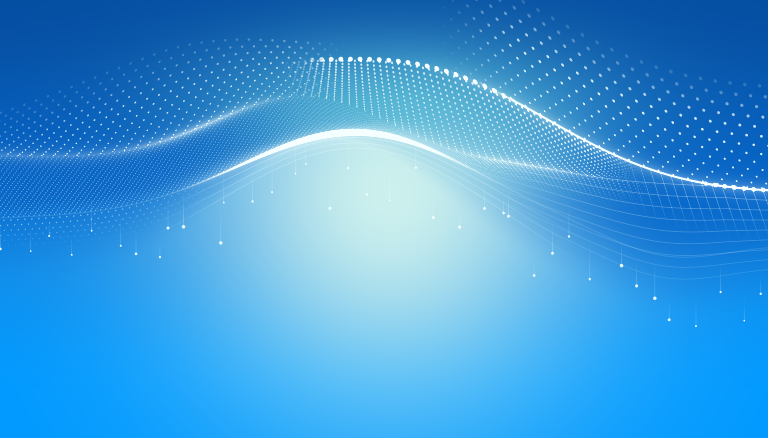
A Shadertoy shader for this background:

```glsl
// Flowing waves of white dots and fine lines over a blue gradient with a pale central glow.

float aspect, pixel;

float bump(float x, float center, float width) {
    float d = (x - center) / width;
    return exp(-d * d);
}

float hash(float n) { return fract(sin(n * 91.73) * 4375.85); }

// Wave profiles: height for a horizontal position from 0 to 1
float mainWave(float x) {
    return 0.44 + 0.256 * bump(x, 0.465, 0.24) + 0.056 * bump(x, 0.0, 0.25)
         - 0.04 * bump(x, 0.87, 0.1);
}

float innerWave(float x) {
    return 0.645 - 0.075 * x + 0.165 * bump(x, 0.4, 0.17) + 0.02 * bump(x, 0.68, 0.1);
}

float crestWave(float x) {
    float d = abs(x - 0.46) / (x < 0.46 ? 0.42 : 0.31);
    return 0.56 + 0.305 * exp(-pow(d, 2.5));
}

// Coverage of a shape from its distance and radius
float cover(float d, float r) { return clamp((r - d) / pixel + 0.5, 0.0, 1.0); }

float window(float x, float a, float b, float soft) {
    return smoothstep(a - soft, a + soft, x) * (1.0 - smoothstep(b - soft, b + soft, x));
}

// Line that follows a wave; slope-corrected so its width stays even
float curveLine(float d, float width) {
    return cover(abs(d) / sqrt(1.0 + pow(dFdx(d) / pixel, 2.0)), width);
}

// Grid of dots between two heights; rows crowd toward the lower one as power grows
float dotSheet(vec2 uv, float low, float high, vec2 count, float lean, float power, vec2 radius) {
    float span = max(high - low, 0.001);
    float v = (uv.y - low) / span;
    if (v <= 0.0 || v >= 1.0) return 0.0;
    float t = pow(v, 1.0 / power);
    vec2 cell = fract(vec2((uv.x - lean * v) * count.x, t * count.y)) - 0.5;
    float dv = cell.y / count.y * power * pow(t, power - 1.0);
    vec2 offset = vec2((cell.x / count.x + lean * dv) * aspect, dv * span);
    return cover(length(offset), mix(radius.x, radius.y, v));
}

void mainImage(out vec4 fragColor, in vec2 fragCoord) {
    vec2 uv = fragCoord / iResolution.xy;
    float x = uv.x, y = uv.y;
    aspect = iResolution.x / iResolution.y;
    pixel = 1.0 / iResolution.y;
    float wave = mainWave(x), inner = innerWave(x), crest = crestWave(x);

    // Lower field with its pale glow
    vec3 lower = mix(vec3(0.0, 0.60, 1.0), vec3(0.07, 0.52, 0.88), smoothstep(0.1, 0.55, y));
    lower = mix(lower, vec3(0.80, 0.94, 0.93), bump(x, 0.51, 0.27) * bump(y, 0.56, 0.5));

    // Upper field: deep blue with a teal haze around the crest
    vec3 upper = mix(vec3(0.02, 0.40, 0.79), vec3(0.02, 0.31, 0.64), smoothstep(0.5, 1.0, y));
    upper = mix(upper, vec3(0.40, 0.79, 0.86), 0.8 * bump(x, 0.52, 0.25) * bump(y, 0.75, 0.17));
    upper = mix(upper, vec3(0.62, 0.87, 0.90), 0.6 * bump(x, 0.62, 0.13) * bump(y, 0.62, 0.12));

    float soft = mix(0.16, 0.008, bump(x, 0.41, 0.17));
    vec3 color = mix(lower, upper, smoothstep(-soft, soft, y - wave));

    // Shaded ribbon on the left
    float ribbon = smoothstep(-0.01, 0.04, y - wave) * smoothstep(-0.01, 0.025, inner - y);
    color = mix(color, vec3(0.02, 0.38, 0.76), 0.55 * ribbon * (1.0 - smoothstep(0.15, 0.4, x)));

    // Dotted sheets
    float ink = 0.0;
    ink += 0.45 * dotSheet(uv, wave, inner, vec2(150, 30), 0.06, 1.0, vec2(0.0013, 0.001))
         * (1.0 - smoothstep(0.3, 0.65, x));
    ink += 0.5 * dotSheet(uv, wave - 0.08, wave, vec2(110, 7), 0.03, 1.0, vec2(0.001, 0.0016))
         * (1.0 - smoothstep(0.12, 0.33, x)) * smoothstep(-0.09, -0.01, y - wave);
    float leftTop = crest + 0.10 - 0.06 * smoothstep(0.2, 0.45, x);
    ink += 0.85 * dotSheet(uv, inner, leftTop, vec2(65, 15), 0.09, 1.5, vec2(0.0014, 0.0028))
         * (1.0 - smoothstep(0.36, 0.46, x)) * (1.0 - 0.8 * smoothstep(-0.03, 0.09, y - crest));
    ink += 0.8 * dotSheet(uv, inner, crest, vec2(100, 19), -0.25 * (x - 0.45), 1.4, vec2(0.0013, 0.003))
         * window(x, 0.4, 0.8, 0.04);
    ink += 0.5 * dotSheet(uv, wave, inner, vec2(150, 24), -0.04, 1.0, vec2(0.0008, 0.0014))
         * window(x, 0.6, 0.83, 0.04) * smoothstep(0.07, 0.0, inner - y);
    ink += 0.9 * dotSheet(uv, crest, crest + 0.25, vec2(52, 13), 0.12, 1.3, vec2(0.0018, 0.0042))
         * smoothstep(0.56, 0.7, x) * (1.0 - 0.85 * smoothstep(0.12, 0.25, y - crest));

    // Large beads along the crest
    float bead = (fract(x * 80.0) - 0.5) / 80.0 * aspect;
    ink += cover(length(vec2(bead, y - crest)), 0.0055) * window(x, 0.41, 0.66, 0.02);
    ink += cover(length(vec2(bead, y - crest)), 0.005) * smoothstep(0.9, 0.94, x);

    // Bright ridges
    float ridge = window(x, 0.29, 0.58, 0.09);
    ink += curveLine(y - wave, 0.001 + 0.007 * bump(x, 0.45, 0.12)) * (0.15 + 0.85 * ridge);
    ink += 0.65 * exp(-abs(y - wave) / 0.014) * ridge;
    ink += 0.8 * curveLine(y - crest, 0.0022) * smoothstep(0.63, 0.68, x);
    ink += 0.35 * exp(-abs(y - crest) / 0.013) * smoothstep(0.5, 0.7, x);
    ink += 0.55 * exp(-abs(y - inner) / 0.008) * (bump(x, 0.27, 0.08) + bump(x, 0.67, 0.09));
    ink += 0.25 * exp(-abs(y - inner) / 0.012) * (1.0 - smoothstep(0.15, 0.4, x));

    // Flow lines and mesh toward the right
    for (int i = 0; i < 9; i++) {
        float k = float(i) / 8.0;
        float height = mix(wave - 0.05, min(inner, crest), k);
        ink += 0.35 * curveLine(y - height, 0.0008) * smoothstep(0.54, 0.8, x) * (0.4 + 0.6 * k);
    }
    float mesh = abs(fract((x + 0.2 * (y - crest)) * 75.0) - 0.5) / 75.0 * aspect;
    ink += 0.4 * cover(mesh, 0.0007) * smoothstep(0.78, 0.86, x)
         * smoothstep(-0.13, -0.03, y - crest) * step(y, crest);
    for (int i = 1; i < 4; i++) {
        float drop = float(i) * (0.012 + 0.22 * pow(x - 0.47, 2.0));
        ink += 0.3 * curveLine(y - wave + drop, 0.0007) * window(x, 0.25, 0.7, 0.08);
    }

    // Hanging threads that end in small beads
    for (int i = 0; i < 38; i++) {
        float n = float(i);
        float px = (n + hash(n + 3.0)) / 38.0;
        float py = mainWave(px) - 0.03 - 0.14 * hash(n + 51.0);
        vec2 d = vec2((x - px) * aspect, y - py);
        float size = mix(0.0015, 0.004, hash(n + 17.0));
        float thread = 0.03 + 0.09 * hash(n + 29.0);
        ink += 0.9 * cover(length(d), size);
        ink += 0.28 * cover(abs(d.x), 0.0006) * step(0.0, d.y) * smoothstep(thread, 0.0, d.y);
    }

    color = mix(color, vec3(0.96, 1.0, 1.0), clamp(ink, 0.0, 1.0));
    fragColor = vec4(color, 1.0);
}
```
